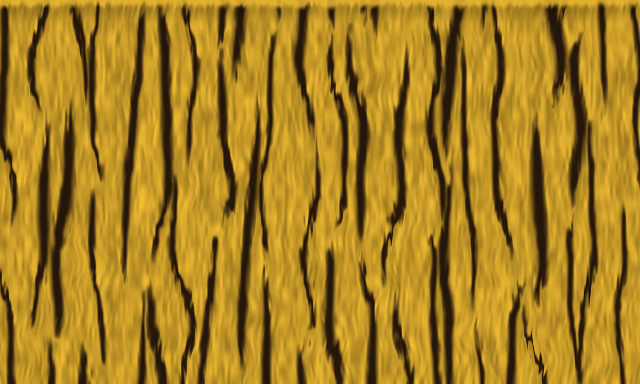
Write a Shadertoy shader that draws this texture.

```glsl
float hash(vec2 p) {
    vec3 q = fract(p.xyx * 0.1031);
    q += dot(q, q.yzx + 33.33);
    return fract((q.x + q.y) * q.z);
}

float noise(vec2 p) {
    vec2 cell = floor(p), f = fract(p);
    f = f * f * (3.0 - 2.0 * f);
    float low = mix(hash(cell), hash(cell + vec2(1, 0)), f.x);
    float high = mix(hash(cell + vec2(0, 1)), hash(cell + vec2(1, 1)), f.x);
    return mix(low, high, f.y);
}

// Tapered, wandering stripes laid end to end in jittered lanes
float stripes(vec2 p) {
    const float spacing = 0.076;
    float lane = floor(p.x / spacing);
    float clear = 1.0;
    for (int i = -2; i <= 2; i++) {
        float id = lane + float(i) + 40.0;
        float run = p.y / mix(0.45, 0.78, hash(vec2(id, 3.0))) + 9.0 * hash(vec2(id, 7.0));
        float t = fract(run);
        vec2 seed = vec2(id, floor(run) + 20.0);

        float slant = (hash(seed + 31.0) - 0.5) * (t - 0.5) * 0.11;
        float jitter = (hash(seed + 57.0) - 0.5) * 0.055;
        float wander = (noise(vec2(p.y * 6.0 + 11.0, id * 5.0 + seed.y * 17.0)) - 0.5) * 0.05;
        float center = (id - 39.5) * spacing + slant + jitter + wander;

        float taper = pow(max(sin(3.14159 * t), 0.0), 0.6);
        float size = hash(seed + 83.0);
        float width = 0.0135 * taper * mix(0.55, 1.7, size * size);
        width *= 0.75 + 0.5 * noise(vec2(p.y * 9.0, id * 3.0));
        float ink = 1.0 - smoothstep(0.25 * width, width + 0.006, abs(p.x - center));
        clear *= 1.0 - ink * smoothstep(0.05, 0.55, taper);
    }
    return 1.0 - clear;
}

void mainImage(out vec4 fragColor, in vec2 fragCoord) {
    vec2 p = fragCoord / iResolution.y;

    // Fine hairs, bent gently from side to side
    vec2 bent = p + vec2(0.014 * noise(p * vec2(14.0, 16.0)), 0.0);
    float fine = noise(bent * vec2(150.0, 30.0) + 5.0);
    float coarse = noise(bent * vec2(85.0, 19.0) + 60.0);
    float hair = 0.6 * fine + 0.4 * coarse;

    vec3 shade = vec3(0.59, 0.45, 0.11);
    vec3 light = vec3(0.97, 0.76, 0.205);
    vec3 fur = mix(shade, light, hair);

    // Hairs drag the stripe edges up and down
    vec2 drag = vec2(0.005, 0.06) * (vec2(coarse, fine) - 0.5);
    float ink = stripes(p + drag);
    vec3 color = mix(fur, vec3(0.125, 0.07, 0.035), ink * 0.97);

    // Shaded fringe under a plain golden top edge
    float fringe = smoothstep(0.935, 0.975, p.y + 0.02 * (fine - 0.5));
    color *= 1.0 - 0.15 * fringe;
    float edge = smoothstep(0.975, 0.994, p.y + 0.018 * (hair - 0.5));
    color = mix(color, vec3(0.92, 0.72, 0.19), edge * 0.85);

    fragColor = vec4(color, 1.0);
}
```
